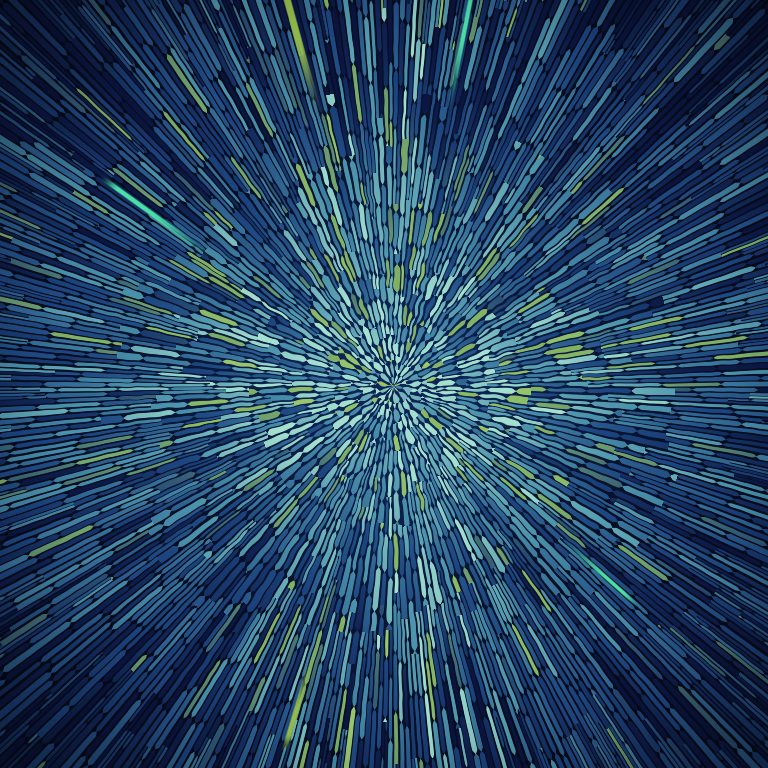
Reproduce this background procedurally as a WebGL 1 fragment shader.

```glsl
precision highp float;
// A burst of fine radial streaks, pale teal at the core and navy at the rim.
// Angular cells split in two as the radius grows, so streaks keep an even width;
// each cell is cut into tapered dashes whose colours come from a hash.

uniform vec2 u_resolution;

#define CENTER vec2(0.012, -0.004)
#define CORE_CELLS 12.0
#define SPLIT_WIDTH 0.0095
#define STREAK_FILL 0.37
#define DASH_RATE 6.0
#define CORE_SOFTEN 0.08
#define WOBBLE 0.0055
#define GLOW_FALLOFF 2.1
#define COLOR_SPREAD 0.78
#define LIME_SHARE 0.10

const float TAU = 6.283185;
const vec3 INK = vec3(0.02, 0.045, 0.11);
const vec3 DEEP_BLUE = vec3(0.05, 0.14, 0.33);
const vec3 NAVY = vec3(0.04, 0.08, 0.25);
const vec3 BLUE = vec3(0.11, 0.27, 0.50);
const vec3 TEAL = vec3(0.29, 0.57, 0.67);
const vec3 PALE = vec3(0.64, 0.88, 0.81);
const vec3 LIME = vec3(0.58, 0.74, 0.30);
const vec3 MINT = vec3(0.30, 0.88, 0.66);

float hash(vec2 p) {
  vec3 q = fract(vec3(p.xyx) * 0.1031);
  q += dot(q, q.yzx + 33.33);
  return fract((q.x + q.y) * q.z);
}

float noise(vec2 p) {
  vec2 i = floor(p), f = fract(p);
  f = f * f * (3.0 - 2.0 * f);
  vec2 e = vec2(0.0, 1.0);
  return mix(mix(hash(i), hash(i + e.yx), f.x),
             mix(hash(i + e.xy), hash(i + e.yy), f.x), f.y);
}

// Colour ramp from the darkest streaks to the brightest
vec3 ramp(float t) {
  vec3 c = mix(NAVY, BLUE, smoothstep(0.0, 0.38, t));
  c = mix(c, TEAL, smoothstep(0.32, 0.70, t));
  return mix(c, PALE, smoothstep(0.65, 1.0, t));
}

// Long bright ray at an angle in degrees, between two radii
float ray(vec2 p, float degrees, float inner, float outer, float halfWidth, float px) {
  float a = radians(degrees);
  vec2 dir = vec2(cos(a), sin(a));
  float along = dot(p, dir);
  float across = abs(dot(p, vec2(-dir.y, dir.x)));
  float taper = smoothstep(inner, mix(inner, outer, 0.6), along)
              * (1.0 - smoothstep(outer - 0.03, outer, along));
  return taper * (1.0 - smoothstep(halfWidth - px, halfWidth + px, across));
}

void main() {
  float px = 1.0 / min(u_resolution.x, u_resolution.y);
  vec2 pos = (gl_FragCoord.xy - 0.5 * u_resolution) * px - CENTER;

  // Gentle wobble that straightens out away from the core
  vec2 bend = vec2(noise(pos * 75.0 + 100.0), noise(pos * 75.0 + 190.0)) - 0.5;
  vec2 p = pos + bend * WOBBLE * exp(-4.0 * length(pos));
  float r = length(p) + 0.0001;
  float turn = atan(p.y, p.x) / TAU + 0.5;

  // Split cells at jittered radii
  float cells = CORE_CELLS;
  for (int i = 0; i < 6; i++) {
    float jitter = mix(0.75, 1.35, hash(vec2(floor(turn * cells), cells)));
    if (r > jitter * SPLIT_WIDTH * cells / TAU) cells *= 2.0;
  }
  float id = floor(turn * cells);
  float width = TAU * r / cells;
  vec2 cell = vec2(id, cells + 7.0);

  // Cut the cell into dashes that lengthen outward
  float u = log(r + CORE_SOFTEN) * DASH_RATE + 20.0 + 9.0 * hash(cell);
  float dash = floor(u);
  float endDist = min(fract(u), 1.0 - fract(u)) * (r + CORE_SOFTEN) / DASH_RATE;
  vec2 seed = vec2(id + dash * 17.0, cells + dash * 3.0);
  float shade = mix(hash(seed), hash(cell + 41.0), 0.35);
  float tint = hash(seed + 83.0);

  // Streak profile with tapered ends
  float fill = STREAK_FILL * mix(0.75, 1.15, hash(seed + 29.0));
  float halfWidth = width * fill * smoothstep(-0.002, 0.006, endDist);
  float offAxis = abs(fract(turn * cells) - 0.5) * width;
  float streak = 1.0 - smoothstep(halfWidth - 0.6 * px, halfWidth + 0.6 * px, offAxis);

  // Central glow with faint arms, and stronger contrast along the vertical
  float vertical = pow(abs(p.y) / r, 14.0) * smoothstep(0.2, 0.45, r);
  float arms = 0.05 * cos(4.0 * TAU * turn) * smoothstep(0.04, 0.2, r);
  float glow = 0.97 * exp(-GLOW_FALLOFF * r) + arms;
  float level = glow + (shade - 0.5) * (COLOR_SPREAD + 0.55 * vertical);
  vec3 streakColor = ramp(clamp(level, 0.0, 1.0));
  float lime = step(1.0 - LIME_SHARE - 0.12 * vertical, tint);
  streakColor = mix(streakColor, LIME, lime * smoothstep(0.2, 0.7, level) * 0.75);

  vec3 gap = mix(INK, DEEP_BLUE, smoothstep(0.3, 0.9, glow));
  vec3 color = mix(gap, streakColor, streak);

  // A few standout rays
  color = mix(color, LIME, ray(pos, 105.3, 0.36, 0.56, 0.0045, px));
  color = mix(color, MINT, ray(pos, 144.3, 0.28, 0.47, 0.0030, px));
  color = mix(color, MINT, ray(pos, 78.7, 0.36, 0.54, 0.0028, px));
  color = mix(color, LIME, ray(pos, -106.7, 0.36, 0.50, 0.0032, px));
  color = mix(color, MINT, ray(pos, -41.8, 0.29, 0.43, 0.0024, px));

  // Corner falloff
  color *= 1.0 - 0.4 * smoothstep(0.42, 0.75, length(pos));
  gl_FragColor = vec4(color, 1.0);
}
```
